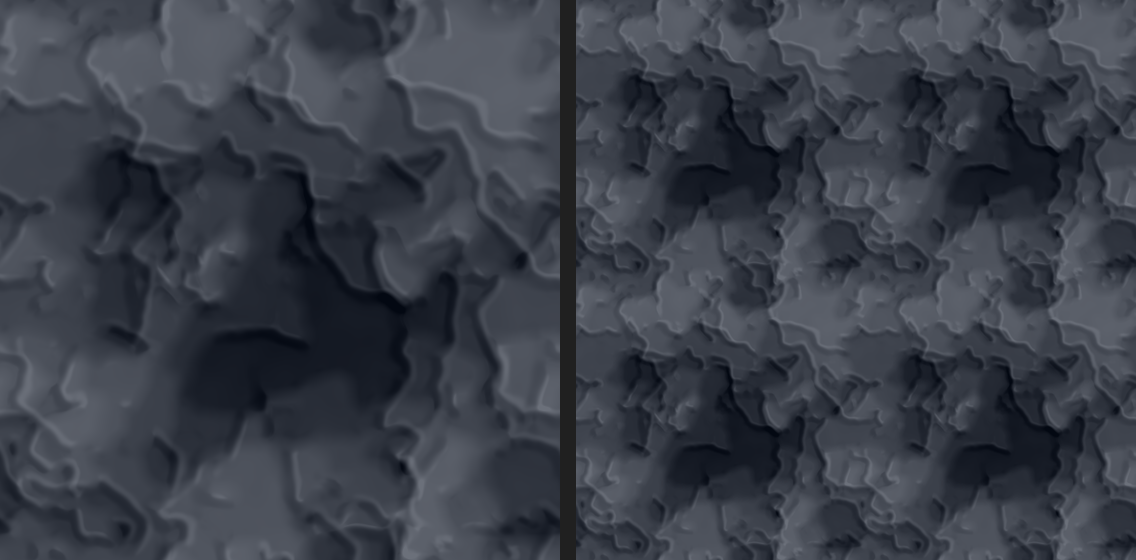
Left: one tile. Right: repeated 2 by 2.
Give the GLSL for this pattern, as a Shadertoy shader.

```glsl
const float TAU = 6.2831853;
const int LAYERS = 4;
const vec4 LEVELS = vec4(-0.30, -0.12, 0.10, 0.30);    // height where each shelf starts
const vec4 STEPS = vec4(0.066, 0.064, 0.062, 0.045);   // brightness gained per shelf
const vec4 RIMS = vec4(0.030, 0.042, 0.060, 0.055);    // rim highlight per shelf
const float FLOOR_TONE = 0.105;
const float SHADOW = 0.042;
const float BASIN_DEPTH = 0.36;
const float BASIN_SHADE = 0.05;
const float SHARP_EDGE = 0.005;   // half width of lit cliffs
const float SOFT_EDGE = 0.022;    // half width of slopes turned away
const float RIM_OFFSET = 0.007;
const float RIM_WIDTH = 0.0065;
const float SHADOW_OFFSET = 0.012;
const float SHADOW_WIDTH = 0.012;
const float MIN_SLOPE = 2.5;
const float SLOPE_STEP = 0.005;
const vec2 LIT_SLOPE = vec2(0.86, 0.51);   // uphill direction of lit cliffs
const vec3 SLATE_TINT = vec3(0.0, 0.019, 0.058);

float hash(vec2 cell, float seed) {
    uvec3 q = uvec3(cell, seed) * uvec3(1597u, 3812u, 7919u);
    uint h = (q.x ^ (q.y + 977u)) * 74531u + q.z * 6133u;
    h = (h ^ (h >> 15)) * 73477u;
    h = (h ^ (h >> 13)) * 92821u;
    h ^= h >> 16;
    return float(h & 65535u) / 65536.0;
}

float cornerSlope(vec2 cell, vec2 offset, float period, float seed) {
    float angle = TAU * hash(mod(cell, period), seed);
    return dot(vec2(cos(angle), sin(angle)), offset);
}

// Gradient noise repeating after a whole number of cells
float noise(vec2 uv, float period, float seed) {
    vec2 p = uv * period;
    vec2 i = floor(p);
    vec2 f = p - i;
    vec2 u = f * f * f * (f * (f * 6.0 - 15.0) + 10.0);
    vec2 e = vec2(1.0, 0.0);
    float low = mix(cornerSlope(i, f, period, seed),
                    cornerSlope(i + e.xy, f - e.xy, period, seed), u.x);
    float high = mix(cornerSlope(i + e.yx, f - e.yx, period, seed),
                     cornerSlope(i + e.xx, f - e.xx, period, seed), u.x);
    return mix(low, high, u.y);
}

// Broad hollow in the middle of the tile, zero on average
float basin(vec2 uv) {
    vec2 c = 0.5 - 0.5 * cos(TAU * uv);
    return c.x * c.y - 0.25;
}

// Shared hills plus detail that belongs to one shelf
float terrain(vec2 uv, float layer) {
    float h = 0.80 * noise(uv, 4.0, 3.0);
    h += 0.70 * noise(uv, 6.0, 11.0 + layer);
    h += 0.35 * noise(uv, 12.0, 23.0 + layer);
    h += 0.10 * noise(uv, 24.0, 37.0 + layer);
    return h - BASIN_DEPTH * basin(uv);
}

float bump(float x, float width) {
    return exp(-x * x / (width * width));
}

void mainImage(out vec4 fragColor, in vec2 fragCoord) {
    vec2 uv = fragCoord / iResolution.xy;
    vec2 e = vec2(SLOPE_STEP, 0.0);
    float tone = FLOOR_TONE - BASIN_SHADE * basin(uv);

    for (int i = 0; i < LAYERS; i++) {
        float layer = float(i);
        float h = terrain(uv, layer);
        vec2 slope = vec2(terrain(uv + e.xy, layer), terrain(uv + e.yx, layer)) - h;
        slope /= SLOPE_STEP;

        // Approximate distance to the shelf outline, positive on top
        float steepness = max(length(slope), MIN_SLOPE);
        float dist = (h - LEVELS[i]) / steepness;
        float lit = smoothstep(-0.25, 0.75, dot(slope, LIT_SLOPE) / steepness);

        // Crisp cliff with rim and shadow where lit, soft fade elsewhere
        float edge = mix(SOFT_EDGE, SHARP_EDGE, lit);
        tone += STEPS[i] * smoothstep(-edge, edge, dist);
        tone += RIMS[i] * lit * bump(dist - RIM_OFFSET, RIM_WIDTH);
        tone -= SHADOW * lit * bump(dist + SHADOW_OFFSET, SHADOW_WIDTH);
    }

    // Faint cloudy mottling
    tone += 0.014 * noise(uv, 9.0, 61.0) + 0.010 * noise(uv, 20.0, 67.0);

    fragColor = vec4(clamp(tone, 0.012, 0.42) + SLATE_TINT, 1.0);
}
```
